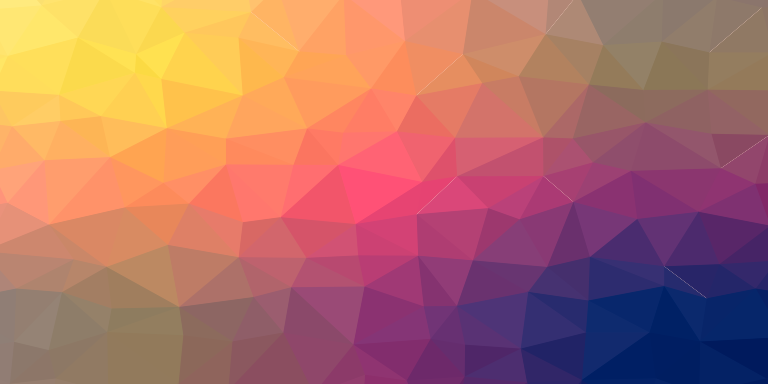
Write a Shadertoy shader that draws this background.

```glsl
// Low-poly mesh of triangles running from yellow through pink to navy.
#define GRID vec2(13.0, 9.0)
#define JITTER 0.32
#define FACET_SHADE 0.022
#define SEAM_CHANCE 0.05
#define SEAM_WIDTH 0.0015
#define SEAM_OPACITY 0.35

const vec3 PALE_YELLOW = vec3(1.0, 0.90, 0.48);
const vec3 YELLOW = vec3(1.0, 0.87, 0.26);
const vec3 PINK = vec3(1.0, 0.29, 0.46);
const vec3 NAVY = vec3(0.0, 0.16, 0.43);
const vec3 DEEP_NAVY = vec3(0.0, 0.10, 0.36);

float hash(vec2 p) {
    vec3 q = fract(p.xyx * vec3(0.1031, 0.1030, 0.0973));
    q += dot(q, q.yzx + 33.33);
    return fract((q.x + q.y) * q.z);
}

float ramp(float a, float b, float t) {
    return clamp((t - a) / (b - a), 0.0, 1.0);
}

vec3 palette(float t) {
    vec3 c = mix(PALE_YELLOW, YELLOW, ramp(0.0, 0.2, t));
    c = mix(c, PINK, ramp(0.2, 0.5, t));
    c = mix(c, NAVY, ramp(0.5, 0.82, t));
    return mix(c, DEEP_NAVY, ramp(0.82, 1.0, t));
}

// Average of a horizontal and a vertical ramp, warmed where they differ.
vec3 colourField(vec2 uv) {
    vec3 across = palette(uv.x);
    vec3 down = palette(1.0 - uv.y);
    vec3 warmth = vec3(0.05, -0.02, 0.015) * length(across - down);
    return 0.5 * (across + down) + warmth;
}

vec2 meshVertex(vec2 id, vec2 cellSize) {
    vec2 offset = vec2(hash(id + 17.0), hash(id + 71.0)) - 0.5;
    return (id + 2.0 * JITTER * offset) * cellSize;
}

// Signed distance to a line, positive on its left.
float leftOf(vec2 p, vec2 a, vec2 b) {
    vec2 e = normalize(b - a);
    return e.x * (p.y - a.y) - e.y * (p.x - a.x);
}

// Adds one counter-clockwise triangle; edge c-a is the quad's diagonal.
void addFacet(inout vec4 sum, vec2 p, vec2 a, vec2 b, vec2 c,
              float seed, float aspect, float pixel) {
    float diagonal = leftOf(p, c, a);
    float inside = min(diagonal, min(leftOf(p, a, b), leftOf(p, b, c)));
    float cover = smoothstep(-0.6 * pixel, 0.6 * pixel, inside);
    if (cover <= 0.0) return;

    vec2 centre = (a + b + c) / 3.0;
    vec3 colour = colourField(centre / vec2(aspect, 1.0));
    colour += FACET_SHADE * (2.0 * hash(centre * 173.0 + 9.0) - 1.0);

    // A few diagonals carry a faint pale seam.
    float line = 1.0 - smoothstep(0.0, max(SEAM_WIDTH, pixel * 0.6), abs(diagonal));
    line *= step(1.0 - SEAM_CHANCE, seed) * SEAM_OPACITY;
    colour = mix(colour, vec3(1.0, 0.85, 0.8), line);
    sum += vec4(colour, 1.0) * cover;
}

void mainImage(out vec4 fragColor, in vec2 fragCoord) {
    float pixel = 1.0 / iResolution.y;
    float aspect = iResolution.x * pixel;
    vec2 p = fragCoord * pixel;
    vec2 cellSize = vec2(aspect, 1.0) / GRID;
    vec2 home = floor(p / cellSize);
    vec4 sum = vec4(0.0);

    // Jittered quads near the point, each cut along its shorter diagonal.
    for (int j = -1; j <= 1; j++) {
        for (int i = -1; i <= 1; i++) {
            vec2 id = home + vec2(i, j);
            vec2 a = meshVertex(id, cellSize);
            vec2 b = meshVertex(id + vec2(1, 0), cellSize);
            vec2 c = meshVertex(id + vec2(1, 1), cellSize);
            vec2 d = meshVertex(id + vec2(0, 1), cellSize);
            float seed = hash(id + 133.0);
            if (distance(a, c) < distance(b, d)) {
                addFacet(sum, p, a, b, c, seed, aspect, pixel);
                addFacet(sum, p, c, d, a, seed, aspect, pixel);
            } else {
                addFacet(sum, p, b, c, d, seed, aspect, pixel);
                addFacet(sum, p, d, a, b, seed, aspect, pixel);
            }
        }
    }
    fragColor = vec4(clamp(sum.rgb / max(sum.a, 0.0001), 0.0, 1.0), 1.0);
}
```
